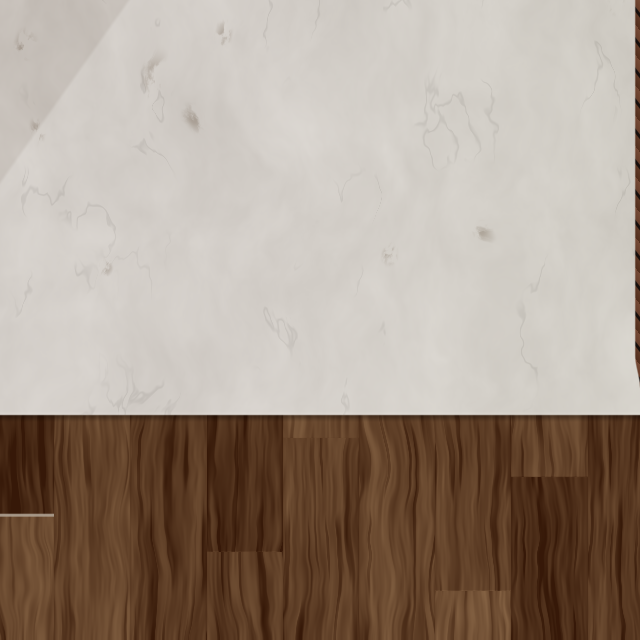
A Shadertoy shader for this texture:

```glsl
// Pale mottled plaster above a dark plank floor, with a slim brown trim at the right.
// Stretched value noise makes clouds, veins and grain; plank columns repeat by formula,
// and smoothed half-planes mark the shade corner, the wall foot and the trim.

#define FLOOR_TOP 0.3515
#define PLANK_WIDTH 0.1191
#define PLANK_OFFSET 0.0846
#define TRIM_LEFT 0.9925
#define TRIM_PITCH 0.0475
#define MOTTLE 0.075
#define STAIN_STRENGTH 0.17
#define GRAIN_STRENGTH 0.62
#define PLASTER vec3(0.826, 0.806, 0.784)
#define WOOD_DARK vec3(0.21, 0.095, 0.03)
#define WOOD_LIGHT vec3(0.54, 0.405, 0.28)

float hash(vec2 p) {
    vec3 q = fract(p.xyx * 0.1031);
    q += dot(q, q.yzx + 33.33);
    return fract((q.x + q.y) * q.z);
}

float noise(vec2 p) {
    vec2 cell = floor(p), f = fract(p);
    f = f * f * (3.0 - 2.0 * f);
    float low = mix(hash(cell), hash(cell + vec2(1, 0)), f.x);
    float high = mix(hash(cell + vec2(0, 1)), hash(cell + vec2(1, 1)), f.x);
    return mix(low, high, f.y);
}

float fbm(vec2 p) {
    float sum = 0.0, gain = 0.5;
    for (int i = 0; i < 5; i++) {
        sum += gain * noise(p);
        p = mat2(1.6, 1.2, -1.2, 1.6) * p + 7.3;
        gain *= 0.5;
    }
    return sum;
}

// Stain patches: centre, radius
const vec3 STAINS[9] = vec3[9](
    vec3(0.047, 0.925, 0.030), vec3(0.245, 0.890, 0.034), vec3(0.305, 0.820, 0.026),
    vec3(0.350, 0.950, 0.024), vec3(0.763, 0.630, 0.020), vec3(0.157, 0.575, 0.020),
    vec3(0.612, 0.595, 0.022), vec3(0.060, 0.795, 0.024), vec3(0.965, 0.985, 0.026));

vec3 plaster(vec2 uv, float px) {
    vec2 warp = vec2(fbm(uv * 7.0), fbm(uv * 7.0 + 31.0)) - 0.5;
    vec2 p = uv + 0.09 * warp;
    float clouds = fbm(p * vec2(9.0, 5.0) + 4.0) - 0.48;
    float detail = fbm(p * vec2(42.0, 24.0)) - 0.48;
    vec3 col = PLASTER + MOTTLE * (clouds + 0.5 * detail) * vec3(0.95, 1.0, 1.05);
    col += vec3(-0.003, 0.002, -0.006) * smoothstep(0.3, 1.0, uv.x);

    // Thin broken veins, mostly upright
    float vein = abs(fbm(p * vec2(11.0, 4.5) + 19.0) - 0.5);
    float broken = smoothstep(0.48, 0.70, noise(p * 13.0 + 8.0));
    col -= 0.05 * (1.0 - smoothstep(0.0, 0.014, vein)) * broken;

    // Ragged mineral stains
    float rough = fbm(p * vec2(85.0, 50.0) + 12.0);
    for (int i = 0; i < 9; i++) {
        vec2 d = (uv + 0.05 * warp - STAINS[i].xy) * vec2(1.3, 0.85);
        float patchMask = 1.0 - smoothstep(0.1, 1.0, length(d) / STAINS[i].z);
        col -= STAIN_STRENGTH * patchMask * smoothstep(0.44, 0.68, rough) * vec3(0.8, 0.9, 1.0);
    }

    // Slanted shade in the upper left corner
    float side = dot(uv - vec2(0.0, 0.714), normalize(vec2(-0.286, 0.202)));
    col -= vec3(0.050, 0.056, 0.060) * smoothstep(-0.002 - px, 0.002 + px, side);

    // Pale lip along the wall foot
    return col + 0.025 * (1.0 - smoothstep(0.001, 0.006, uv.y - FLOOR_TOP));
}

vec3 planks(vec2 uv, float px) {
    // Tone above and below the butt joint of each column
    const float UPPER[9] = float[9](0.24, 0.57, 0.42, 0.27, 0.60, 0.57, 0.50, 0.54, 0.43);
    const float LOWER[9] = float[9](0.57, 0.57, 0.42, 0.50, 0.53, 0.57, 0.78, 0.25, 0.43);
    const float JOINT[9] = float[9](0.195, -1.0, -1.0, 0.138, 0.316, -1.0, 0.077, 0.255, -1.0);
    float x = (uv.x - PLANK_OFFSET) / PLANK_WIDTH;
    int id = clamp(int(floor(x)) + 1, 0, 8);
    float above = smoothstep(-px, px, uv.y - JOINT[id]);
    float tone = mix(LOWER[id], UPPER[id], above);

    // Wavy grain, offset for each board
    vec2 board = vec2(float(id) * 17.0, step(JOINT[id], uv.y) * 29.0);
    float gx = uv.x + 0.016 * (noise(uv * vec2(16.0, 11.0) + board) - 0.5)
                    + 0.004 * (noise(uv * vec2(50.0, 38.0) + board) - 0.5);
    float broad = noise(vec2(gx * 26.0, uv.y * 2.5) + board) - 0.5;
    float bands = noise(vec2(gx * 135.0, uv.y * 5.0) + board) - 0.5;
    float fibres = noise(vec2(gx * 290.0, uv.y * 24.0) + board) - 0.5;
    tone += GRAIN_STRENGTH * (0.28 * broad + 0.5 * bands + 0.35 * fibres);
    float pores = smoothstep(0.62, 0.85, noise(vec2(gx * 170.0, uv.y * 7.0) + board + 51.0));
    tone -= 0.26 * pores;

    // Faint seams, one bright joint, and contact shade at the wall
    float seam = abs(fract(x + 0.5) - 0.5) * PLANK_WIDTH;
    tone -= 0.08 * (1.0 - smoothstep(0.0005, 0.0015 + px, seam));
    vec3 col = mix(WOOD_DARK, WOOD_LIGHT, clamp(tone, 0.0, 1.1));
    float gap = 1.0 - smoothstep(0.001, 0.002 + px, abs(uv.y - JOINT[0]));
    col = mix(col, vec3(0.70, 0.65, 0.59), gap * 0.85 * step(uv.x, PLANK_OFFSET));
    return col * mix(0.68, 1.0, smoothstep(0.0, 0.012, FLOOR_TOP - uv.y));
}

vec3 trim(vec2 uv, float px) {
    float slot = fract((uv.y + 1.3 * (uv.x - TRIM_LEFT) - 0.012) / TRIM_PITCH);
    float gap = abs(slot - 0.5) * TRIM_PITCH;
    vec3 brown = mix(vec3(0.32, 0.18, 0.11), vec3(0.46, 0.29, 0.21), slot);
    return mix(vec3(0.09, 0.06, 0.05), brown, smoothstep(0.002, 0.004 + px, gap));
}

void mainImage(out vec4 fragColor, in vec2 fragCoord) {
    vec2 uv = fragCoord / iResolution.xy;
    float px = 1.0 / iResolution.y;
    vec3 col = mix(planks(uv, px), plaster(uv, px), smoothstep(-px, px, uv.y - FLOOR_TOP));
    // The trim narrows to its lower end
    float edge = TRIM_LEFT + 0.0075 * (1.0 - smoothstep(0.394, 0.445, uv.y));
    float trimMask = smoothstep(-px, px, uv.x - edge) * smoothstep(0.392, 0.398, uv.y);
    fragColor = vec4(mix(col, trim(uv, px), trimMask), 1.0);
}
```
